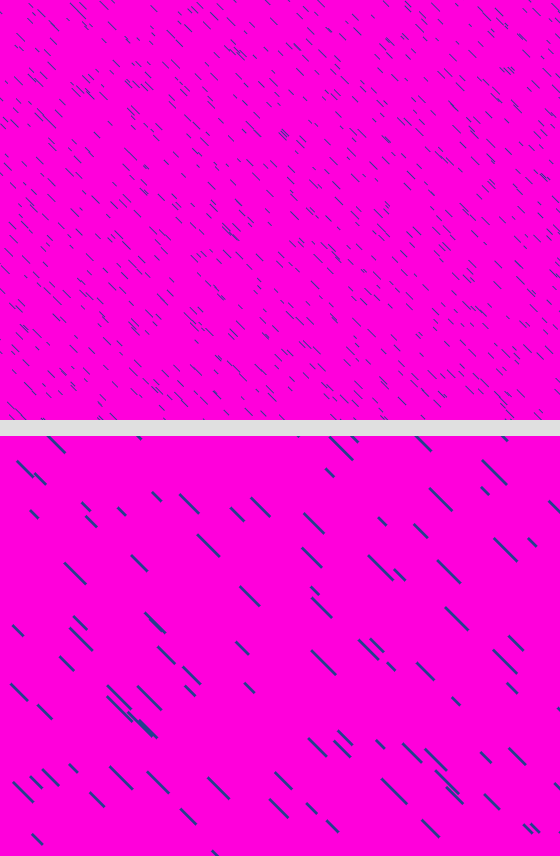
Top, the full canvas; bottom, a detail of the centre.
Reproduce this pattern procedurally as a WebGL 2 fragment shader.

```glsl
#version 300 es
precision highp float;

uniform vec2 u_resolution;
out vec4 fragColor;

#define GROUND vec3(1.0, 0.0, 0.86)
#define INK vec3(0.14, 0.25, 0.55)
#define CELL_SIZE 0.08
#define DASHES_PER_CELL 4
#define HALF_LENGTH_MIN 0.0045
#define HALF_LENGTH_MAX 0.0145
#define HALF_WIDTH 0.0011
#define DIRECTION vec2(0.70711, -0.70711)

// Integer hash: three random values in 0..1 per cell and dash
vec3 hash3(ivec3 key) {
    uvec3 v = uvec3(key + 512) * 1664525u + 1013904223u;
    v.x += v.y * v.z;
    v.y += v.z * v.x;
    v.z += v.x * v.y;
    v ^= v >> 16u;
    v.x += v.y * v.z;
    v.y += v.z * v.x;
    v.z += v.x * v.y;
    return vec3(v >> 8u) / 16777216.0;
}

// Signed distance to a square-ended dash centred on the origin
float dashDistance(vec2 p, float halfLength) {
    float along = dot(p, DIRECTION);
    float across = dot(p, vec2(-DIRECTION.y, DIRECTION.x));
    vec2 d = abs(vec2(along, across)) - vec2(halfLength, HALF_WIDTH);
    return length(max(d, 0.0)) + min(max(d.x, d.y), 0.0);
}

// Distance to the nearest dash, searching the surrounding cells
float scatteredDashes(vec2 p) {
    ivec2 home = ivec2(floor(p / CELL_SIZE));
    float nearest = 1.0;
    for (int y = -1; y <= 1; y++) {
        for (int x = -1; x <= 1; x++) {
            ivec2 cell = home + ivec2(x, y);
            for (int i = 0; i < DASHES_PER_CELL; i++) {
                vec3 rnd = hash3(ivec3(cell, i));
                vec2 center = (vec2(cell) + rnd.xy) * CELL_SIZE;
                float halfLength = mix(HALF_LENGTH_MIN, HALF_LENGTH_MAX, rnd.z);
                nearest = min(nearest, dashDistance(p - center, halfLength));
            }
        }
    }
    return nearest;
}

void main() {
    vec2 p = gl_FragCoord.xy / u_resolution.y;
    float pixel = 1.0 / u_resolution.y;

    // Blend over one pixel for smooth edges
    float coverage = clamp(0.5 - scatteredDashes(p) / pixel, 0.0, 1.0);
    fragColor = vec4(mix(GROUND, INK, coverage), 1.0);
}
```
